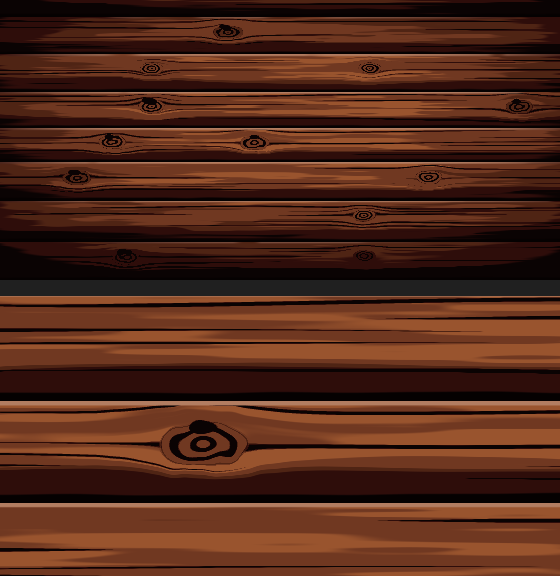
Top: the whole. Bottom: its middle third, enlarged.
Reproduce this texture procedurally as a WebGL 1 fragment shader.

```glsl
precision highp float;

// Dark, horizontal wooden planks lit from the centre, in flat poster colours.
// Each plank has a pale top edge, a shaded lower part and a black gap; grain
// bends round up to two ringed knots, and one tone value picks the colour.

uniform vec2 u_resolution;

const vec3 BLACK     = vec3(0.04, 0.01, 0.01);
const vec3 MAROON    = vec3(0.18, 0.05, 0.04);
const vec3 UMBER     = vec3(0.31, 0.14, 0.08);
const vec3 SIENNA    = vec3(0.44, 0.22, 0.13);
const vec3 AMBER     = vec3(0.60, 0.33, 0.18);
const vec3 HIGHLIGHT = vec3(0.70, 0.49, 0.38);

const float FIRST_SEAM = 0.060;   // distance from the top of the canvas
const float PITCH      = 0.1345;  // mean plank height
const float SEAM_SHIFT = 0.021;   // narrows the planks below the middle
const float GAP        = 0.010;   // black gap between planks
const float EDGE       = 0.0055;  // pale upper edge
const float GRAIN_LINE = 0.0023;  // half width of the long dark lines
const vec2  KNOT_SIZE  = vec2(0.050, 0.026);
const vec2  LIGHT_POS  = vec2(1.04, 0.46);
const float SOFT       = 0.018;   // blend between tones

float hash(vec2 p) {
  return fract(sin(dot(p, vec2(127.1, 311.7))) * 43758.5453);
}

float noise(vec2 p) {
  vec2 i = floor(p), f = fract(p);
  f = f * f * (3.0 - 2.0 * f);
  return mix(mix(hash(i), hash(i + vec2(1.0, 0.0)), f.x),
             mix(hash(i + vec2(0.0, 1.0)), hash(i + vec2(1.0, 1.0)), f.x), f.y);
}

// Upper edge of plank k, measured downwards
float seam(float k) {
  float q = (k - 4.4) / 1.2;
  return FIRST_SEAM + PITCH * k - SEAM_SHIFT * exp(-q * q);
}

// Horizontal knot position: a slow wave on the left, a chirp on the right
float knotX(float k, float side) {
  float left = 0.207 + 0.075 * cos((k - 1.5) * 1.1);
  float swing = 0.28 * step(k, 4.5);
  float right = 0.65 + swing * sin(-1.05 + 0.8 * k + 0.285 * k * k);
  return 2.0 * mix(left, right, side);
}

vec3 palette(float t) {
  vec3 c = mix(BLACK, MAROON, smoothstep(0.17 - SOFT, 0.17 + SOFT, t));
  c = mix(c, UMBER, smoothstep(0.36 - SOFT, 0.36 + SOFT, t));
  c = mix(c, SIENNA, smoothstep(0.51 - SOFT, 0.51 + SOFT, t));
  return mix(c, AMBER, smoothstep(0.70 - SOFT, 0.70 + SOFT, t));
}

void main() {
  vec2 p = gl_FragCoord.xy / u_resolution * vec2(2.0, 1.0);
  p.y = 1.0 - p.y;
  float px = 1.0 / u_resolution.y;

  // Plank index and extent
  float k = -1.0;
  for (int i = 0; i < 7; i++) k += step(seam(float(i)), p.y);
  float top = seam(k), height = seam(k + 1.0) - top;
  float fromTop = p.y - top, toGap = height - fromTop;
  float v = fromTop / height;

  // Light falling off towards the canvas edges
  vec2 q = abs(p - LIGHT_POS) / vec2(1.04, 0.53);
  float light = max(0.0, 1.0 - 0.46 * pow(q.x, 2.5) - 0.72 * pow(q.y, 3.0));

  // Knots: bend the grain and collect rings and cracks
  float grainY = p.y, knot = 0.0, ring = 0.0, crack = 0.0;
  for (int j = 0; j < 2; j++) {
    float side = float(j);
    float present = step(0.0, k) * max(side, step(0.5, mod(k + 0.1, 5.0)));
    float seed = hash(vec2(k + 3.0, side + 7.0));
    vec2 d = p - vec2(knotX(k, side), top + height * (0.36 + 0.07 * seed));
    float wobble = noise(d * 55.0 + seed * 40.0) - 0.5;
    float r = length(d / KNOT_SIZE) / (0.8 + 0.25 * seed) + 0.22 * wobble;
    grainY -= present * d.y * exp(-0.45 * r * r);
    float inside = present * (1.0 - smoothstep(0.94, 1.06, r));
    knot = max(knot, inside);
    ring = max(ring, inside * smoothstep(-0.1, 0.5, sin(r * 17.0 + 2.6)));
    float blot = length((d + vec2(0.008, 0.019)) / vec2(0.028, 0.012)) + wobble;
    crack = max(crack, present * step(0.55, seed) * (1.0 - smoothstep(0.7, 0.85, blot)));
  }
  float g = (grainY - top) / height;

  // Broad patches, fine fibres and the shaded lower part
  float patches = noise(vec2(p.x * 2.2 + k * 17.0, g * 6.0)) - 0.5;
  float fibre = noise(vec2(p.x * 7.0 + k * 5.0, grainY * 170.0)) - 0.5;
  float streak = noise(vec2(p.x * 2.5 + k * 9.0, grainY * 80.0)) - 0.5;
  float shade = smoothstep(0.60, 0.76, g + 0.16 * patches + 0.10 * streak);
  float tone = mix(0.73, 0.27, shade) * light;
  tone += (0.20 * patches + 0.17 * fibre + 0.15 * streak) * (1.0 - 0.6 * shade) * light;

  // Long dark grain lines that swell and taper
  float lines = 0.0;
  for (int i = 0; i < 6; i++) {
    float n = float(i), s = hash(vec2(k + 11.0, n + 2.0));
    float wave = noise(vec2(p.x * 1.6 + s * 30.0, n + k * 8.0)) - 0.5;
    float at = 0.10 + 0.125 * n + 0.07 * s + 0.09 * wave;
    float swell = noise(vec2(p.x * 1.9 + s * 70.0, n * 3.0 + k)) - 0.38;
    float w = GRAIN_LINE * clamp(swell * 2.6, 0.0, 1.0);
    float cover = clamp((w - abs(g - at) * height) / px + 0.5, 0.0, 1.0);
    lines = max(lines, cover * smoothstep(0.0, 0.0006, w));
  }
  tone *= 1.0 - 0.92 * lines * (1.0 - knot);
  tone = mix(tone, mix(0.62 * light, 0.08, ring), knot);
  tone *= 1.0 - crack;

  // Pale upper edge and black gap
  vec3 color = palette(tone);
  float worn = smoothstep(0.15, 0.45, noise(vec2(p.x * 9.0, k * 4.0)) + light - 0.6);
  float edge = 1.0 - smoothstep(EDGE - px, EDGE + px, fromTop);
  color = mix(color, mix(MAROON, HIGHLIGHT, smoothstep(0.35, 0.95, light)), edge * worn);
  float gapEdge = GAP + 0.003 * (noise(vec2(p.x * 12.0, k * 6.0)) - 0.5);
  color = mix(BLACK * 0.5, color, smoothstep(gapEdge - px, gapEdge + px, toGap));
  gl_FragColor = vec4(color, 1.0);
}
```
